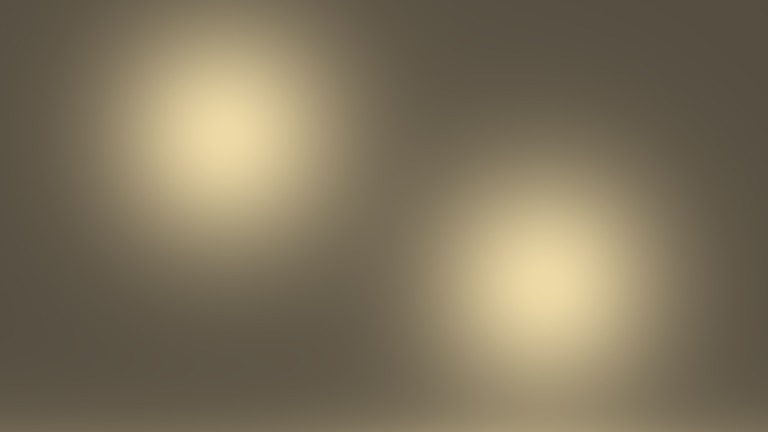
Write a WebGL 1 fragment shader that draws this background.

```glsl
precision highp float;

uniform vec2 u_resolution;

const vec3 SHADOW = vec3(0.33, 0.30, 0.25);
const vec3 CREAM = vec3(0.93, 0.85, 0.65);

float gaussian(float distSquared, float spread) {
    return exp(-distSquared / spread);
}

// Bright core with a faint, wide halo.
float lamp(vec2 p, vec2 center) {
    vec2 d = p - center;
    float r2 = dot(d, d);
    return 0.94 * gaussian(r2, 0.069) + 0.06 * gaussian(r2, 0.3);
}

// Warm light rising from the lower edge, strongest right of the middle.
float floorGlow(vec2 uv, float peakX) {
    float dx = uv.x - peakX;
    float strength = 0.18 + 0.16 * gaussian(dx * dx, 0.065);
    return strength * exp(-uv.y / 0.07);
}

void main() {
    vec2 uv = gl_FragCoord.xy / u_resolution;
    vec2 scale = vec2(u_resolution.x / u_resolution.y, 1.0);
    vec2 p = uv * scale;

    // Two soft lamps over the floor light.
    float light = lamp(p, vec2(0.293, 0.688) * scale);
    light += lamp(p, vec2(0.711, 0.345) * scale);
    light += floorGlow(uv, 0.67);

    vec3 color = mix(SHADOW, CREAM, clamp(light, 0.0, 1.0));
    gl_FragColor = vec4(color, 1.0);
}
```
